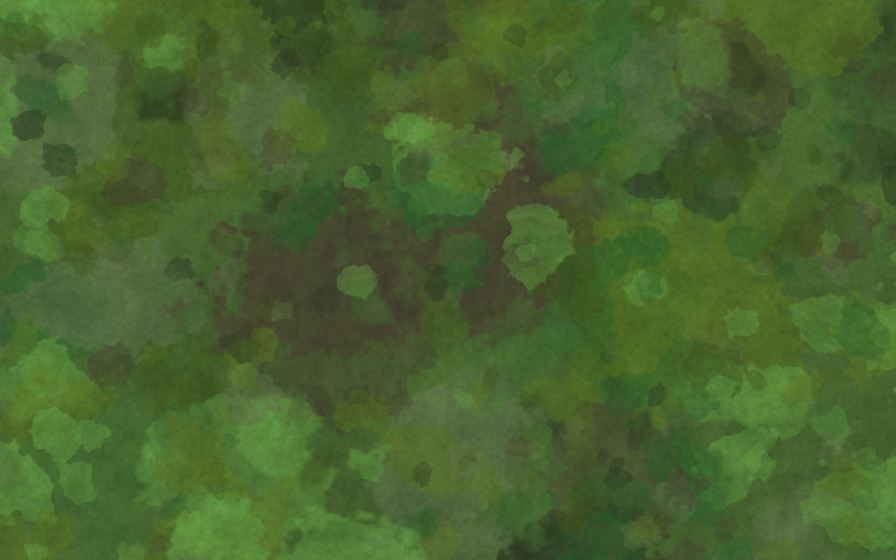
A Shadertoy shader for this texture:

```glsl
// Mottled green paint: layers of ragged, translucent daubs, large to small.
// Each layer is a jittered grid whose discs are bent by fractal noise,
// streaked by a dry brush and finished with a fine canvas grain.

vec3 hash3(vec2 p) {
    vec3 q = fract(p.xyx * vec3(0.1031, 0.1030, 0.0973));
    q += dot(q, q.yxz + 33.33);
    return fract((q.xxy + q.yzz) * q.zyx);
}

float noise(vec2 p) {
    vec2 i = floor(p), f = fract(p);
    f = f * f * (3.0 - 2.0 * f);
    float low = mix(hash3(i).x, hash3(i + vec2(1, 0)).x, f.x);
    float high = mix(hash3(i + vec2(0, 1)).x, hash3(i + vec2(1, 1)).x, f.x);
    return mix(low, high, f.y);
}

float fbm(vec2 p) {
    float sum = 0.0, amp = 0.5;
    for (int i = 0; i < 5; i++) {
        sum += amp * noise(p);
        p = mat2(1.6, 1.2, -1.2, 1.6) * p + 17.3;
        amp *= 0.55;
    }
    return sum / 1.06;
}

// Pigments, from dark to bright
vec3 pigment(float tone) {
    vec3 paints[8] = vec3[8](
        vec3(0.15, 0.20, 0.12), vec3(0.27, 0.25, 0.18),
        vec3(0.16, 0.36, 0.16), vec3(0.25, 0.33, 0.11),
        vec3(0.26, 0.41, 0.19), vec3(0.36, 0.43, 0.28),
        vec3(0.34, 0.44, 0.13), vec3(0.38, 0.60, 0.26));
    return paints[int(clamp(tone, 0.0, 0.999) * 8.0)];
}

// Lays one grid of daubs over the colour below
vec3 daubLayer(vec3 color, vec2 p, float cells, float share, float opacity, float seed) {
    vec2 g = p * cells + seed * 7.7;
    vec2 home = floor(g);
    float ragged = 0.75 * (fbm(g * 2.3 + seed * 31.0) - 0.5)
                 + 0.12 * (noise(p * 75.0 + seed) - 0.5);
    float order = mod(seed, 2.0) < 0.5 ? 1.0 : -1.0;
    for (int j = -1; j <= 1; j++)
    for (int i = -1; i <= 1; i++) {
        vec2 id = home + order * vec2(i, j);
        vec3 place = hash3(id + seed * 57.0);
        vec3 style = hash3(id + seed * 91.0 + 300.0);
        if (style.x > share) continue;

        // Turned and squeezed disc with an uneven rim
        vec2 q = g - id - place.xy;
        float angle = 6.283 * place.z;
        q = mat2(cos(angle), sin(angle), -sin(angle), cos(angle)) * q;
        float d = length(q * vec2(1.0, 1.0 + 0.6 * style.y)) + ragged;
        float radius = mix(0.38, 0.68, hash3(id + seed * 13.0 + 70.0).y);
        float softness = mix(0.04, 0.28, style.y * style.y);
        float cover = 1.0 - smoothstep(radius - softness, radius, d);
        if (cover <= 0.0) continue;

        // Neighbouring daubs share a regional tone
        vec2 centre = (id + place.xy - seed * 7.7) / cells;
        float tone = style.z + 0.7 * (noise(centre * 3.2 + 5.0) - 0.5);
        float streak = noise(q / cells * vec2(28.0, 110.0) + 40.0 * place.xy);
        cover *= opacity * mix(0.65, 1.0, place.z) * mix(0.72, 1.0, streak);
        color = mix(color, pigment(tone), cover);
    }
    return color;
}

void mainImage(out vec4 fragColor, in vec2 fragCoord) {
    vec2 p = fragCoord / iResolution.y + 3.0;

    // Ground wash
    vec3 color = mix(vec3(0.22, 0.32, 0.15), vec3(0.32, 0.45, 0.21), fbm(p * 3.0));

    // Daubs, then ever sparser dabs and flecks
    float cells = 2.3;
    for (int i = 0; i < 6; i++) {
        float k = float(i);
        float share = mix(1.0, 0.1, k / 5.0);
        color = daubLayer(color, p, cells, share, 0.82 - 0.07 * k, k + 1.0);
        cells *= 1.62;
    }

    // Mottling and canvas grain
    float mottle = fbm(p * 22.0) - 0.5;
    float grain = noise(p * 130.0) + noise(p * 260.0 + 9.0) - 1.0;
    color *= 1.0 + 0.26 * mottle + 0.075 * grain;
    fragColor = vec4(color, 1.0);
}
```
